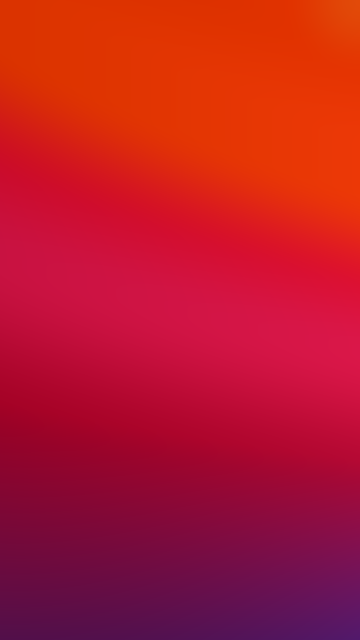
Write a Shadertoy shader that draws this background.

```glsl
// A soft, blurred sunset gradient: violet, wine red, pink, crimson and orange.
// The bands fan out from the lower edge, so they tilt more the higher they lie;
// a sideways light, a violet corner and an amber corner finish the colour.

vec3 bandColor(float h) {
    vec3 violet  = vec3(0.32, 0.06, 0.29);
    vec3 wine    = vec3(0.66, 0.01, 0.15);
    vec3 pink    = vec3(0.82, 0.08, 0.27);
    vec3 crimson = vec3(0.83, 0.05, 0.17);
    vec3 orange  = vec3(0.89, 0.21, 0.01);

    vec3 color = mix(violet, wine, clamp(h / 0.32, 0.0, 1.0));
    color = mix(color, pink, smoothstep(0.27, 0.51, h));
    color = mix(color, crimson, smoothstep(0.52, 0.67, h));
    return mix(color, orange, smoothstep(0.62, 0.80, h));
}

void mainImage(out vec4 fragColor, in vec2 fragCoord) {
    vec2 uv = fragCoord / iResolution.xy;

    // Height along the bands: stretched to the right, fixed at the bottom
    float h = uv.y * (0.86 + 0.28 * uv.x);
    vec3 color = bandColor(h);

    // Light grows to the right, and the orange deepens near the top
    color += (uv.x - 0.5) * vec3(0.07, 0.02, 0.03) * smoothstep(0.0, 0.4, h);
    color -= vec3(0.03, 0.02, 0.02) * smoothstep(0.88, 1.05, h);

    // Violet glow in the lower right
    color += vec3(0.0, 0.04, 0.13) * uv.x * uv.x * (1.0 - smoothstep(0.0, 0.45, h));

    // Small amber glow in the upper right corner
    float cornerDistance = length((iResolution.xy - fragCoord) / iResolution.x);
    color += vec3(-0.01, 0.09, 0.03) * (1.0 - smoothstep(0.0, 0.22, cornerDistance));

    fragColor = vec4(clamp(color, 0.0, 1.0), 1.0);
}
```
